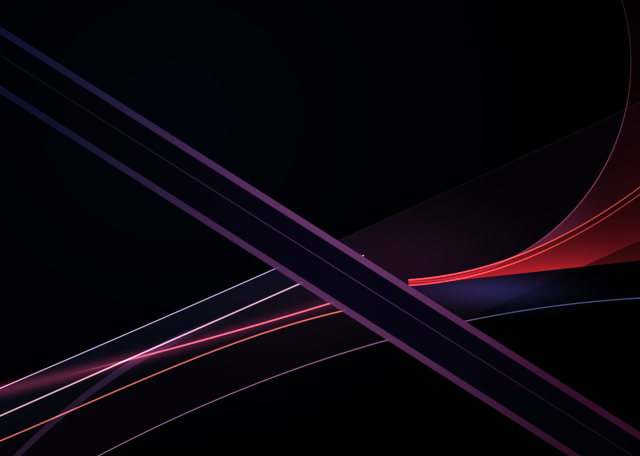
A Shadertoy shader for this background:

```glsl
// Dark abstract backdrop: a violet diagonal band crossing a translucent ribbon of glowing curves.

// Coverage of the side where d is positive, smoothed over about one pixel
float side(float d) {
    float px = 0.75 / iResolution.y;
    return smoothstep(-px, px, d);
}

// Thin stroke of half width w around d = 0
float stroke(float d, float w) {
    float px = 0.75 / iResolution.y;
    return 1.0 - smoothstep(max(w - px, 0.0), w + px, abs(d));
}

// Soft elliptical glow
float glow(vec2 p, vec2 center, vec2 size) {
    vec2 q = (p - center) / size;
    return exp(-dot(q, q));
}

// Translucent ribbon rising from lower left to upper right
vec3 ribbon(vec3 col, vec2 p) {
    float x = p.x, y = p.y, e = x - 0.216;
    float top = 0.1484 + 0.425 * x + 0.0147 * x * x;
    float low = 0.525 * e - 0.1966 * e * e;
    float fold = 0.3168 + 0.452 * (x - 1.0623);
    float left = 1.0 - smoothstep(0.65, 0.85, x);
    float body = side(top - y) * side(y - (x < 1.05 ? low : max(low, fold)));

    vec3 fill = mix(vec3(0.022, 0.014, 0.035), vec3(0.03, 0.04, 0.09), smoothstep(0.17, 0.0, top - y));
    fill = mix(vec3(0.018, 0.012, 0.025), fill, left);
    fill += vec3(0.10, 0.035, 0.09) * glow(p, vec2(0.89, 0.43), vec2(0.22, 0.11));
    fill += vec3(0.03, 0.015, 0.03) * glow(p, vec2(0.62, 0.31), vec2(0.2, 0.1));
    col = mix(col, fill, body);

    // Rim lines
    float rimFade = 1.0 - smoothstep(0.57, 0.72, x);
    col += vec3(0.75, 0.62, 0.76) * stroke((y - top) * 0.92, 0.0012) * (0.05 + 0.95 * rimFade);
    vec3 lowColor = mix(vec3(0.55, 0.34, 0.53), vec3(0.25, 0.29, 0.46), smoothstep(0.9, 1.15, x));
    return col + lowColor * stroke((y - low) * 0.92, 0.0012);
}

// Red fan, its two bright curves and the large arc on the right
vec3 redFan(vec3 col, vec2 p) {
    float d = p.x - 0.8974, y = p.y;
    float start = side(d);
    float upper = 0.3864 + 0.06 * d + 0.666 * d * d;
    float inner = 0.3736 + 0.06 * d + 0.655 * d * d;
    float base = 0.3736 + 0.108 * d;
    float arc = length(p - vec2(0.9066, 0.8626)) - 0.48;

    // Blue light under the fan
    float blue = glow(p, vec2(1.08, 0.362), vec2(0.15, 0.034));
    col += vec3(0.10, 0.10, 0.25) * blue * start * side(base - y);

    // Mauve and dark red haze between the arc and the curves
    float haze = start * side(arc) * side(y - upper);
    col += vec3(0.13, 0.012, 0.025) * haze * exp(-max(y - upper, 0.0) * 5.0);
    col += vec3(0.22, 0.09, 0.15) * haze * glow(p, vec2(1.18, 0.48), vec2(0.12, 0.09));

    // Wedge, brightest along its base
    float wedge = start * side(y - base) * side(upper - y);
    float height = max(y - base, 0.0);
    float heat = exp(-height * 15.0) * (1.0 - 0.35 * smoothstep(1.15, 1.4, p.x));
    float shade = 1.0 - 0.5 * side(0.3168 + 0.452 * (p.x - 1.0623) - y);
    vec3 red = vec3(0.09, 0.01, 0.02) + vec3(0.66, 0.12, 0.16) * heat;
    col = mix(col, red * shade, wedge);

    // Bright curves and arc
    vec3 coral = mix(vec3(0.95, 0.30, 0.33), vec3(0.62, 0.24, 0.20), smoothstep(0.1, 0.4, d));
    col += coral * start * stroke((y - upper) * 0.92, 0.0014);
    col += coral * start * stroke((y - inner) * 0.92, 0.0012) * 0.8;
    float arcFade = start * (0.3 + 0.7 * glow(p, vec2(1.32, 0.58), vec2(0.2, 0.24)));
    return col + vec3(0.42, 0.21, 0.30) * arcFade * stroke(arc, 0.0012);
}

// Woven light curves on the left
vec3 leftCurves(vec3 col, vec2 p) {
    float x = p.x, y = p.y;
    float here = 1.0 - side(x - 0.8);
    float white = y - (0.0879 + 0.44 * x);
    float pink = y - (0.1429 + 0.225 * x + 0.0546 * x * x);
    float orange = y - (0.033 + x * (0.415 + 0.109 * x - 0.2087 * x * x));
    float mauve = y - (-0.0366 + 1.03 * x - 0.71 * x * x);

    col += vec3(0.30, 0.08, 0.14) * here * exp(-pow(pink / 0.015, 2.0)) * (1.0 - 0.45 * smoothstep(0.2, 0.7, x));
    col += vec3(0.13, 0.07, 0.14) * here * stroke(mauve * 0.8, 0.007) * (1.0 - smoothstep(0.35, 0.55, x));
    col += vec3(0.80, 0.36, 0.42) * here * stroke(pink * 0.95, 0.002) * smoothstep(0.1, 0.45, x);
    col += vec3(0.86, 0.40, 0.33) * here * stroke(orange * 0.92, 0.0017);
    return col + vec3(0.88, 0.67, 0.70) * here * stroke(white * 0.92, 0.0018);
}

// Opaque diagonal band with two bright borders and a fine centre line
vec3 band(vec3 col, vec2 p) {
    float upper = p.y - (0.934 - 0.633 * p.x);
    float lower = p.y - (0.804 - 0.636 * p.x);
    float middle = p.y - (0.879 - 0.632 * p.x);
    float center = exp(-pow((p.x - 0.76) / 0.38, 2.0));

    vec3 inside = mix(vec3(0.004, 0.006, 0.024), vec3(0.03, 0.02, 0.085), center);
    col = mix(col, inside, side(-upper) * side(lower));

    vec3 border = mix(vec3(0.055, 0.075, 0.19), vec3(0.40, 0.20, 0.40), smoothstep(0.0, 0.75, p.x));
    border = mix(border, vec3(0.20, 0.05, 0.16), smoothstep(0.78, 1.35, p.x));
    float edges = max(stroke(upper * 0.845, 0.0075), stroke(lower * 0.844, 0.0075) * 0.85);
    col = mix(col, border, edges);
    return col + border * 0.6 * stroke(middle * 0.845, 0.001);
}

void mainImage(out vec4 fragColor, in vec2 fragCoord) {
    vec2 p = fragCoord / iResolution.xy * vec2(1.4066, 1.0);
    vec3 col = vec3(0.001, 0.001, 0.004);
    col += vec3(0.002, 0.014, 0.045) * glow(p, vec2(0.38, 0.74), vec2(0.42, 0.4));
    col = ribbon(col, p);
    col = redFan(col, p);
    col = leftCurves(col, p);
    col = band(col, p);
    fragColor = vec4(col, 1.0);
}
```
